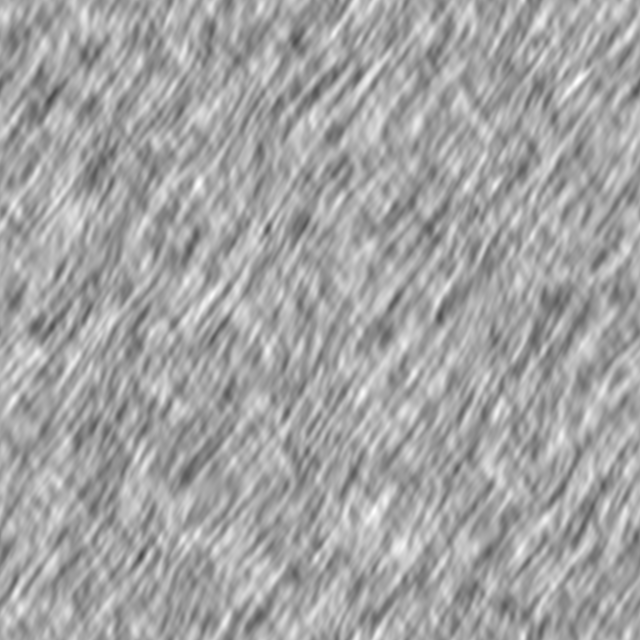
Give the GLSL for this texture, as a Shadertoy shader.

```glsl
#define MEAN_GREY 0.645
#define CONTRAST 0.176
#define WARP 0.018
#define LONG_STREAKS 1.0
#define CROSS_STREAKS 0.5
#define CLUMPS 0.7

// Random unit gradient for a wrapped lattice point
vec2 gradientAt(vec2 cell, float seed) {
    uvec3 h = uvec3(uint(cell.x), uint(cell.y), uint(seed));
    h = h * 1664525u + 1013904223u;
    for (int i = 0; i < 2; i++) {
        h.x += h.y * h.z;
        h.y += h.z * h.x;
        h.z += h.x * h.y;
        h ^= h >> 16u;
    }
    float angle = 6.2832 * float(h.x & 65535u) / 65536.0;
    return vec2(cos(angle), sin(angle));
}

// Gradient noise on a lattice turned along a whole-number direction.
// cells.x counts across the streaks, cells.y along them.
// Lattice points are reduced modulo the unit tile, so the noise wraps.
float streaks(vec2 p, vec2 dir, vec2 cells) {
    float count = dot(dir, dir) * cells.x * cells.y;
    float seed = count + 31.0 * (dir.x + 8.0);
    vec2 across = vec2(dir.y, -dir.x);
    vec2 q = vec2(dot(across, p), dot(dir, p)) * cells;
    vec2 base = floor(q);
    vec2 f = q - base;
    vec2 fade = f * f * f * (f * (f * 6.0 - 15.0) + 10.0);
    float sum = 0.0;
    for (int k = 0; k < 4; k++) {
        vec2 corner = vec2(k & 1, k >> 1);
        vec2 s = (base + corner) * cells.yx;
        vec2 point = vec2(dot(dir.yx, s), dot(across, s.yx));
        vec2 wrapped = floor(mod(point + 0.5, count));
        vec2 weight = mix(1.0 - fade, fade, corner);
        sum += weight.x * weight.y * dot(gradientAt(wrapped, seed), f - corner);
    }
    return sum;
}

void mainImage(out vec4 fragColor, in vec2 fragCoord) {
    vec2 p = fragCoord / iResolution.xy;

    // Gentle bending of the strokes
    vec2 up = vec2(0.0, 1.0);
    vec2 bend = vec2(streaks(p, up, vec2(5.0)), streaks(p, up, vec2(6.0)));
    float patches = smoothstep(-0.25, 0.3, streaks(p, up, vec2(4.0, 3.0)));
    p += WARP * bend;

    // Short grains, fanned from the main slope past the vertical
    float grain = 0.6 * streaks(p, vec2(2, 3), vec2(24, 5))
        + 0.7 * streaks(p, vec2(3, 5), vec2(15, 2))
        + 0.8 * streaks(p, vec2(1, 2), vec2(38, 8))
        + 0.85 * streaks(p, vec2(1, 3), vec2(27, 8))
        + 0.7 * streaks(p, vec2(1, 5), vec2(16, 5))
        + 0.5 * streaks(p, vec2(-1, 4), vec2(19, 6));

    // Long strokes, thin and wide, gather in patches
    float strokes = patches * streaks(p, vec2(3, 4), vec2(16, 1))
        + (1.2 - patches) * streaks(p, vec2(2, 3), vec2(22, 1))
        + 0.9 * patches * streaks(p, vec2(4, 5), vec2(11, 1))
        + 0.6 * streaks(p, vec2(3, 4), vec2(7, 1));

    // Faint crossing strokes
    float crossing = streaks(p, vec2(-2, 3), vec2(18, 2))
        + 0.8 * streaks(p, vec2(-3, 4), vec2(13, 2));

    // Broader light and dark clumps
    float clumps = streaks(p, vec2(1, 2), vec2(13, 6))
        + 0.8 * streaks(p, vec2(2, 3), vec2(6, 2));

    float tone = grain + LONG_STREAKS * strokes
        + CROSS_STREAKS * crossing + CLUMPS * clumps;
    fragColor = vec4(vec3(clamp(MEAN_GREY + CONTRAST * tone, 0.0, 1.0)), 1.0);
}
```
